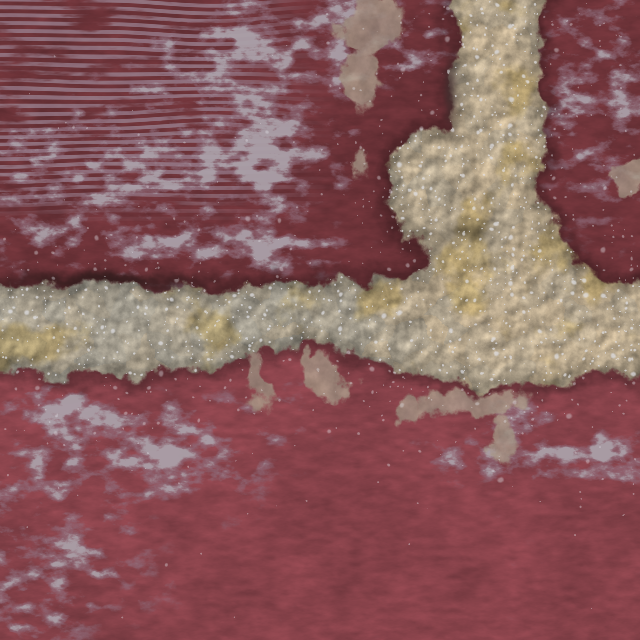
Reproduce this texture procedurally as a three.js fragment shader.

```glsl
// Painted red bricks with a wet, lumpy mortar joint shaped like an upside-down T.
// The joint is a smooth union of distance fields with a crumbling rim and cellular lumps;
// smears are noise-torn bells, crumbs are eroded ovals, glints sit on a jittered grid.
varying vec2 vUv;
const vec3 BRICK_DARK = vec3(0.41, 0.19, 0.21);
const vec3 BRICK_RED = vec3(0.53, 0.26, 0.29);
const vec3 LILAC = vec3(0.56, 0.43, 0.49);
const vec3 CHALK = vec3(0.68, 0.65, 0.68);
const vec3 MORTAR_WARM = vec3(0.74, 0.67, 0.56);
const vec3 MORTAR_GREY = vec3(0.63, 0.61, 0.56);
const vec3 OCHRE = vec3(0.68, 0.58, 0.33);
const vec3 CRUMB = vec3(0.60, 0.53, 0.49);
const vec3 SHADOW = vec3(0.19, 0.11, 0.11);
const float GROOVES = 82.0;
const float LUMPS = 30.0;
const float EDGE = 0.004;

float hash(vec2 p) {
  p = fract(p * vec2(0.1031, 0.1137));
  p += dot(p, p.yx + 33.33);
  return fract((p.x + p.y) * p.x * 7.31 + p.y * 5.17);
}
float noise(vec2 p) {
  vec2 i = floor(p), f = fract(p), e = vec2(1, 0);
  f = f * f * (3.0 - 2.0 * f);
  return mix(mix(hash(i), hash(i + e), f.x), mix(hash(i + e.yx), hash(i + 1.0), f.x), f.y);
}
float fbm(vec2 p) {
  float sum = 0.0, amp = 0.5;
  for (int i = 0; i < 5; i++) {
    sum += amp * noise(p);
    p = mat2(1.6, 1.2, -1.2, 1.6) * p + 7.3;
    amp *= 0.5;
  }
  return sum;
}
float smin(float a, float b, float k) {
  float h = max(k - abs(a - b), 0.0) / k;
  return min(a, b) - h * h * k * 0.25;
}
// Soft bell and firm oval, both given as centre and radii
float bell(vec2 p, float x, float y, float rx, float ry) {
  vec2 d = (p - vec2(x, y)) / vec2(rx, ry);
  return exp(-dot(d, d));
}
float oval(vec2 p, float x, float y, float rx, float ry) {
  return (length((p - vec2(x, y)) / vec2(rx, ry)) - 1.0) * min(rx, ry);
}
// Nearest lump: distance to its centre and its random tint
vec2 lump(vec2 p) {
  vec2 id = floor(p), best = vec2(9.0, 0.0);
  for (int k = 0; k < 9; k++) {
    vec2 c = id + vec2(mod(float(k), 3.0), floor(float(k) / 3.0)) - 1.0;
    float d = length(c + vec2(hash(c + 3.1), hash(c + 8.7)) - p);
    if (d < best.x) best = vec2(d, hash(c + 5.3));
  }
  return best;
}
// Joint: bed, upright, side bulge and the heap where they meet
float joint(vec2 p) {
  float low = 0.413 + 0.045 * bell(p, 0.48, p.y, 0.13, 1.0);
  float bed = max(p.y - 0.552 - 0.015 * smoothstep(0.3, 0.7, p.x), low - p.y);
  float d = smin(bed, max(abs(p.x - 0.777) - 0.068, 0.5 - p.y), 0.06);
  d = smin(d, oval(p, 0.695, 0.705, 0.088, 0.092), 0.02);
  return smin(d, oval(p, 0.79, 0.525, 0.125, 0.125), 0.06);
}
float crumbs(vec2 p) {
  float d = min(oval(p, 0.585, 0.96, 0.055, 0.04), oval(p, 0.562, 0.875, 0.022, 0.05));
  d = min(d, min(oval(p, 0.555, 0.745, 0.015, 0.026), oval(p, 0.985, 0.72, 0.034, 0.032)));
  d = min(d, min(oval(p, 0.477, 0.433, 0.013, 0.02), oval(p, 0.508, 0.408, 0.034, 0.028)));
  d = min(d, min(oval(p, 0.405, 0.405, 0.016, 0.038), oval(p, 0.635, 0.36, 0.019, 0.025)));
  return min(d, min(oval(p, 0.735, 0.368, 0.085, 0.02), oval(p, 0.785, 0.31, 0.02, 0.032)));
}
// Wet highlights: one jittered dot per cell at three sizes
float glints(vec2 p, float density) {
  float g = 0.0, scale = 42.0;
  for (int i = 0; i < 3; i++) {
    vec2 q = p * scale, id = floor(q) + 17.0 * float(i);
    float r = 0.08 + 0.17 * hash(id + 5.3);
    float away = length(fract(q) - 0.25 - 0.5 * vec2(hash(id + 3.1), hash(id + 8.7)));
    g = max(g, (1.0 - smoothstep(r * 0.3, r, away)) * step(1.0 - density, hash(id)));
    scale *= 1.5;
  }
  return g;
}
vec3 brick(vec2 p) {
  float upper = smoothstep(0.44, 0.54, p.y), blotch = fbm(p * 11.0 + 4.0);
  float grain = fbm(p * vec2(45.0, 110.0));
  vec3 col = mix(BRICK_RED, BRICK_DARK, upper * 0.85);
  col *= 0.76 + 0.28 * grain + 0.2 * blotch;
  // Broken pale ridges of the grooved face
  float wave = p.y * GROOVES + noise(p * vec2(6.0, 16.0));
  float ridge = smoothstep(0.3, 0.7, 0.5 + 0.5 * sin(6.2832 * wave));
  float face = smoothstep(0.64, 0.72, p.y) * (1.0 - smoothstep(0.3, 0.54, p.x));
  float worn = smoothstep(0.22, 0.5, fbm(p * vec2(14.0, 50.0) + 20.0));
  col = mix(col, mix(LILAC, CHALK, 0.4 * grain), face * ridge * worn * 0.85);
  // Chalky smears dragged sideways
  float s = bell(p, 0.39, 0.755, 0.14, 0.07) + 0.8 * bell(p, 0.36, 0.61, 0.13, 0.03);
  s += 0.7 * bell(p, 0.36, 0.91, 0.1, 0.07) + 0.5 * bell(p, 0.12, 0.72, 0.18, 0.13);
  s += 1.2 * bell(p, 0.1, 0.358, 0.05, 0.03) + 0.7 * bell(p, 0.2, 0.3, 0.2, 0.065);
  s += 0.9 * bell(p, 0.9, 0.285, 0.16, 0.03) + 0.9 * bell(p, 0.81, 0.345, 0.04, 0.04);
  s += 0.6 * bell(p, 0.04, 0.1, 0.14, 0.11) + 0.6 * bell(p, 0.56, 0.94, 0.15, 0.06);
  s += 0.4 * bell(p, 0.95, 0.85, 0.1, 0.16) + 0.25 * blotch;
  float torn = s * 0.75 + (fbm(p * vec2(34.0, 58.0)) - 0.5) * 2.0 * smoothstep(0.0, 0.4, s);
  torn += 0.15 * face * (ridge - 0.5);
  col = mix(col, LILAC, 0.65 * smoothstep(0.25, 0.6, torn));
  return mix(col, CHALK, 0.85 * smoothstep(0.55, 0.9, torn));
}
vec3 mortar(vec2 p, vec2 warp, float d) {
  vec2 cell = lump((p + 0.03 * warp) * LUMPS);
  float rough = fbm(p * 55.0), lit = rough - fbm(p * 55.0 + vec2(-0.3, 0.4));
  float warm = 0.65 * smoothstep(0.45, 0.8, p.x) + 0.5 * cell.y;
  vec3 col = mix(MORTAR_GREY, MORTAR_WARM, min(warm, 1.0));
  col = mix(col, OCHRE, 0.5 * smoothstep(0.52, 0.72, fbm(p * 15.0 + 31.0)));
  col *= 0.92 + 0.2 * rough + 0.5 * lit - 0.2 * cell.x * cell.x;
  col *= 1.0 - 0.2 * smoothstep(-0.03, 0.0, d);
  return col * (1.0 - 0.35 * bell(p, 0.735, 0.638, 0.045, 0.013));
}
void main() {
  vec2 p = vUv, warp = vec2(fbm(p * 24.0), fbm(p * 24.0 + 50.0)) - 0.48;
  float chip = fbm(p * 60.0 + 11.0) - 0.48;
  float d = joint(p + 0.05 * warp) + 0.02 * chip, c = crumbs(p + 0.06 * warp) + 0.018 * chip;
  // Contact shadow and the open crack above the bed
  vec3 col = brick(p) * (1.0 - 0.25 * (1.0 - smoothstep(0.0, 0.03, d)));
  col = mix(col, SHADOW, 0.8 * bell(p + 0.04 * warp, 0.17, 0.56, 0.14, 0.01));
  vec3 residue = mix(CRUMB, MORTAR_WARM, 0.5 * fbm(p * 30.0)) * (0.84 + 0.3 * fbm(p * 65.0));
  col = mix(col, residue, 0.85 * (1.0 - smoothstep(-EDGE, EDGE, c)));
  float body = 1.0 - smoothstep(-EDGE, EDGE, d);
  col = mix(col, mortar(p, warp, d), body);
  col = mix(col, SHADOW + 0.08, 0.8 * bell(p + 0.02 * warp, 0.706, 0.855, 0.01, 0.045));
  float wet = mix(0.16 * exp(-12.0 * max(d, 0.0)), 0.12 + 0.4 * fbm(p * 9.0), body);
  col = mix(col, vec3(0.88, 0.88, 0.9), glints(p + 0.012 * warp, wet) * mix(0.4, 0.7, body));
  gl_FragColor = vec4(col, 1.0);
}
```
